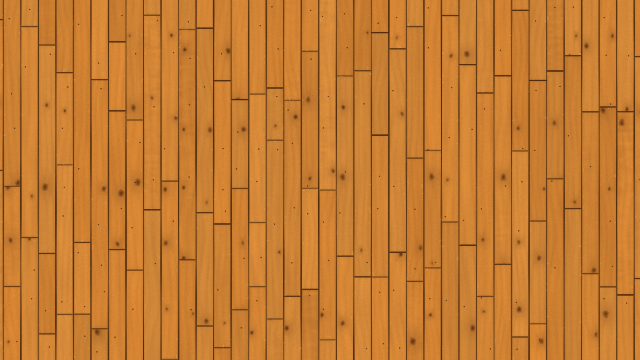
Write a Shadertoy shader that draws this texture.

```glsl
// Wall of narrow vertical amber wood planks with staggered joints, knots and nail holes.
#define COLUMNS 36.52      // planks across the canvas
#define OFFSET 0.19        // shift of the first seam, in plank widths
#define PLANK_LENGTH 9.2   // mean plank length, in plank widths
#define SEAM_WIDTH 0.036   // half width of the gaps
#define KNOT_CHANCE 0.42
#define KNOT_SPACING 4.0
#define NAIL_SPACING 2.3
#define AMBER vec3(0.835, 0.53, 0.213)
#define GRAIN vec3(0.72, 0.44, 0.175)
#define KNOT vec3(0.47, 0.26, 0.09)
#define GAP vec3(0.31, 0.165, 0.045)
#define CHIP vec3(0.93, 0.70, 0.40)

float hash(vec2 p) {
    vec3 q = fract(vec3(p.xyx) * 0.1031);
    q += dot(q, q.yzx + 33.33);
    return fract((q.x + q.y) * q.z);
}

float noise(vec2 p) {
    vec2 i = floor(p), f = fract(p);
    f = f * f * (3.0 - 2.0 * f);
    return mix(mix(hash(i), hash(i + vec2(1, 0)), f.x),
               mix(hash(i + vec2(0, 1)), hash(i + vec2(1, 1)), f.x), f.y);
}

// Antialiased coverage of a shape of half width w at distance d
float cover(float d, float w, float px) {
    return 1.0 - smoothstep(w - 0.5 * px, w + 0.5 * px, d);
}

// Nearest butt joint in a column: x distance, y joint index, z plank index
vec3 findJoint(float column, float y) {
    float s = y / PLANK_LENGTH + 7.0 * hash(vec2(column, 3.0)) + 20.0;
    float k = floor(s);
    vec3 joint = vec3(1e3, 0.0, k - 2.0);
    for (int i = -1; i <= 1; i++) {
        float j = k + float(i);
        float at = j + 0.08 + 0.84 * hash(vec2(column + 11.0, j));
        float d = abs(s - at) * PLANK_LENGTH;
        if (d < joint.x) joint.xy = vec2(d, j);
        if (s > at) joint.z = j;
    }
    return joint;
}

void mainImage(out vec4 fragColor, in vec2 fragCoord) {
    // One unit is one plank width
    float px = COLUMNS / iResolution.x;
    vec2 p = fragCoord * px - vec2(OFFSET, 0.0);
    float column = floor(p.x) + 5.0;
    float x = fract(p.x);
    vec3 joint = findJoint(column, p.y);
    vec2 plank = vec2(column, joint.z);
    float seed = 90.0 * hash(plank + 5.0);

    // Knot: a squashed disc with a halo that bends the grain
    float cell = floor(p.y / KNOT_SPACING);
    vec2 knotId = vec2(seed, cell + 40.0);
    vec2 center = vec2(mix(0.15, 0.85, hash(knotId + 1.0)),
                       (cell + mix(0.25, 0.75, hash(knotId + 2.0))) * KNOT_SPACING);
    float size = mix(0.07, 0.23, pow(hash(knotId + 3.0), 1.5));
    float present = step(hash(knotId + 4.0), KNOT_CHANCE);
    vec2 toKnot = vec2(x, p.y) - center;
    float r = length(toKnot * vec2(1.0, 0.8)) + 0.06 * (noise(p * 7.0) - 0.5);
    float halo = present * exp(-r * r / (size * size * 5.0));

    // Grain: wavering growth rings, fine fibres and soft stains
    float bend = 0.7 * noise(vec2(seed, p.y * 0.28)) + halo * sign(toKnot.x) * 0.25;
    float rings = 0.5 + 0.5 * sin(mix(9.0, 20.0, hash(plank + 8.0)) * (x + bend) + seed);
    float fibre = noise(vec2(x * 9.0 + seed + bend * 3.0, p.y * 0.7));
    float stain = noise(vec2(x * 1.6 + seed, p.y * 0.45));
    float grain = 0.20 * rings * rings + 0.28 * fibre + 0.30 * stain - 0.22;

    // Rough saw marks run across some planks
    float rough = smoothstep(0.72, 0.9, hash(plank + 13.0)) * noise(vec2(seed, p.y * 0.4));
    grain += rough * 0.55 * (noise(vec2(x * 2.0 + seed, p.y * 5.5)) - 0.4);

    vec3 color = mix(AMBER, GRAIN, clamp(grain, -0.25, 1.0));
    float tone = hash(plank + 21.0) - 0.5;
    float warmth = hash(plank + 34.0) - 0.5;
    color *= (1.0 + 0.075 * tone) * vec3(1.0, 1.0 + 0.05 * warmth, 1.0 + 0.16 * warmth);
    color *= 0.985 + 0.03 * hash(floor(p * 14.0) + 60.0);

    // Knot colours: halo, body and darker core
    color = mix(color, GRAIN * 0.92, 0.55 * halo);
    color = mix(color, KNOT, 0.7 * present * cover(r, size * 0.7, px + 0.08));
    color = mix(color, GAP, 0.6 * present * cover(r, size * 0.3, px + 0.03));

    // Nail holes
    float row = floor(p.y / NAIL_SPACING);
    vec2 nailId = vec2(column + 50.0, row + 70.0);
    vec2 nail = vec2(mix(0.2, 0.8, hash(nailId)),
                     (row + mix(0.2, 0.8, hash(nailId + 9.0))) * NAIL_SPACING);
    float nailed = step(hash(nailId + 17.0), 0.45);
    color = mix(color, GAP, 0.75 * nailed * cover(length(vec2(x, p.y) - nail), 0.04, px));

    // Gaps: long seams of uneven depth and short butt joints
    float side = min(x, 1.0 - x);
    float seamId = floor(p.x + 0.5) + 80.0;
    float depth = 0.55 + 0.45 * noise(vec2(seamId * 7.0, p.y * 0.22));
    float seamWidth = SEAM_WIDTH * mix(0.75, 1.35, noise(vec2(seamId * 3.0, p.y * 0.35)));
    float seam = depth * cover(side, seamWidth, px);
    float jointDepth = mix(0.45, 1.0, hash(vec2(column + 31.0, joint.y)));
    float butt = jointDepth * cover(joint.x, SEAM_WIDTH * 1.1, px);
    color *= 1.0 - 0.09 * exp(-min(side, joint.x) * 14.0);

    // Pale splinters along the edges
    float edge = exp(-min(side * 9.0, joint.x * 5.0));
    float chip = smoothstep(0.86, 0.96, noise(p * vec2(9.0, 6.0) + 30.0)) * edge;
    color = mix(color, CHIP, 0.6 * chip);
    color = mix(color, GAP, max(seam, butt));

    fragColor = vec4(color, 1.0);
}
```
